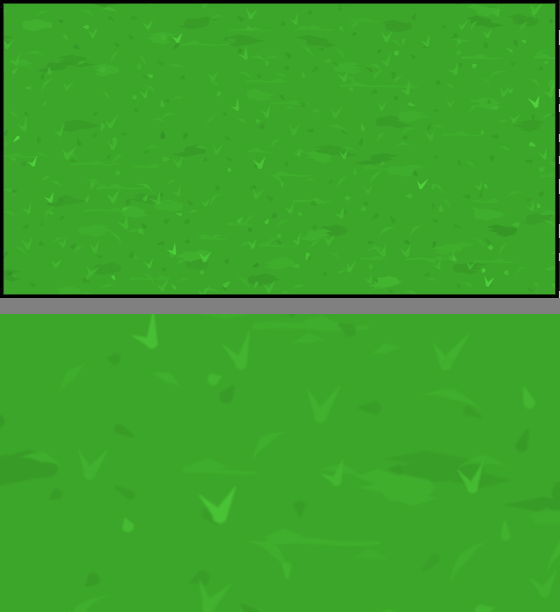
Top: the whole. Bottom: its middle third, enlarged.
This texture is drawn by a Shadertoy shader. Its source:

```glsl
// A framed lawn: flat green scattered with low patches, thin streaks, V-shaped
// tufts, curved blades and small flecks. Each kind lives on its own jittered
// grid and is drawn from tapered segments. Lengths are in canvas heights.

const int PATCH = 0;
const int STREAK = 1;
const int TUFT = 2;
const int ARC = 3;
const int FLECK = 4;

const vec3 GRASS = vec3(0.232, 0.650, 0.160);
const vec3 SHADE = vec3(0.217, 0.606, 0.152);
const vec3 DEEP = vec3(0.200, 0.560, 0.145);
const vec3 PALE = vec3(0.250, 0.686, 0.178);
const vec3 FRESH = vec3(0.262, 0.712, 0.190);
const vec3 BRIGHT = vec3(0.340, 0.880, 0.265);
const vec3 RIM = vec3(0.150, 0.250, 0.130);
const vec3 RIM_DASH = vec3(0.800, 0.820, 0.800);
const float FRAME_WIDTH = 0.0119;
const float RIM_WIDTH = 0.0037;
const float SOFTNESS = 0.0023;

float hash(vec2 p) {
    return fract(sin(dot(p, vec2(127.1, 311.7))) * 43758.5453);
}

float rand(vec2 seed, float n) {
    return hash(seed + n * vec2(3.17, 7.73));
}

vec2 rotate(vec2 p, float angle) {
    float c = cos(angle), s = sin(angle);
    return vec2(c * p.x - s * p.y, s * p.x + c * p.y);
}

// Segment from a to b whose radius runs from ra to rb
float blade(vec2 p, vec2 a, vec2 b, float ra, float rb) {
    vec2 ab = b - a;
    float h = clamp(dot(p - a, ab) / dot(ab, ab), 0.0, 1.0);
    return length(p - a - ab * h) - mix(ra, rb, h);
}

// Horizontal sliver, thick in the middle and pointed at both ends
float sliver(vec2 p, float halfLength, float radius) {
    p = abs(p);
    return blade(p, vec2(0.0), vec2(halfLength, 0.0), radius, 0.0);
}

// Full body with a few shifted slivers that fray its ends
float patchShape(vec2 p, vec2 seed) {
    float bodyLength = mix(0.012, 0.040, rand(seed, 30.0));
    float d = blade(p, vec2(-bodyLength, 0.0), vec2(bodyLength, 0.0), 0.015, 0.010);
    for (int i = 0; i < 3; i++) {
        float k = float(i);
        vec2 shift = vec2((rand(seed, k + 10.0) - 0.5) * 0.08, (k - 1.0) * 0.012);
        float halfLength = mix(0.025, 0.050, rand(seed, k + 20.0));
        d = min(d, sliver(p - shift, halfLength, 0.009));
    }
    return d;
}

// Long thin line with a small lump on it
float streakShape(vec2 p, vec2 seed) {
    float halfLength = mix(0.035, 0.085, rand(seed, 10.0));
    float lumpX = (rand(seed, 11.0) - 0.5) * 1.5 * halfLength;
    p.y += 0.002 * sin(p.x * 45.0);
    float d = blade(p, vec2(-halfLength, 0.0), vec2(halfLength, 0.0), 0.0042, 0.0020);
    return min(d, sliver(p - vec2(lumpX, 0.005), 0.022, 0.0085));
}

// Two blades that spread from one foot
float tuftShape(vec2 p, vec2 seed) {
    p = rotate(p, (rand(seed, 10.0) - 0.5) * 0.8) / mix(0.85, 1.25, rand(seed, 11.0));
    vec2 foot = vec2(0.0, -0.014);
    vec2 leftTip = vec2(-0.017, mix(-0.004, 0.011, rand(seed, 12.0)));
    vec2 rightTip = vec2(0.014, mix(0.009, 0.022, rand(seed, 13.0)));
    return min(blade(p, foot, leftTip, 0.0055, 0.0005),
               blade(p, foot, rightTip, 0.0065, 0.0005));
}

// Single blade bent into a curve
float arcShape(vec2 p, vec2 seed) {
    p = rotate(p, (rand(seed, 10.0) - 0.5) * 2.0);
    p.y += mix(6.0, 16.0, rand(seed, 11.0)) * p.x * p.x;
    return sliver(p, mix(0.016, 0.034, rand(seed, 12.0)), 0.0058);
}

// Small drop at any angle
float fleckShape(vec2 p, vec2 seed) {
    p = rotate(p, rand(seed, 10.0) * 6.2832);
    float reach = mix(0.006, 0.018, rand(seed, 11.0));
    return blade(p, vec2(0.0), vec2(reach, 0.0), mix(0.005, 0.009, rand(seed, 12.0)), 0.002);
}

float shapeDistance(int kind, vec2 p, vec2 seed) {
    if (kind == PATCH) return patchShape(p, seed);
    if (kind == STREAK) return streakShape(p, seed);
    if (kind == TUFT) return tuftShape(p, seed);
    if (kind == ARC) return arcShape(p, seed);
    return fleckShape(p, seed);
}

// Paints one kind of mark; a few marks lean from tint towards accent
vec3 scatter(vec3 color, vec2 p, int kind, float cellSize, float density,
             float layer, vec3 tint, vec3 accent, float soft) {
    vec2 home = floor(p / cellSize);
    for (int i = 0; i < 9; i++) {
        vec2 cell = home + vec2(i % 3 - 1, i / 3 - 1);
        vec2 seed = cell + layer * vec2(17.3, 41.9);
        if (rand(seed, 0.0) > density) continue;
        vec2 center = cell + 0.5 + 0.9 * (vec2(rand(seed, 1.0), rand(seed, 2.0)) - 0.5);
        float d = shapeDistance(kind, p - center * cellSize, seed);
        float cover = 1.0 - smoothstep(-soft, soft, d);
        vec3 ink = mix(tint, accent, pow(rand(seed, 3.0), 8.0));
        color = mix(color, ink, cover * mix(0.6, 1.0, rand(seed, 4.0)));
    }
    return color;
}

void mainImage(out vec4 fragColor, in vec2 fragCoord) {
    float pixel = 1.0 / iResolution.y;
    vec2 p = fragCoord * pixel;
    vec2 size = vec2(iResolution.x * pixel, 1.0);
    float soft = max(SOFTNESS, 0.6 * pixel);

    // Lawn, from broad marks to small ones
    vec3 color = GRASS;
    color = scatter(color, p, PATCH, 0.24, 0.60, 1.0, SHADE, DEEP, soft);
    color = scatter(color, p, PATCH, 0.25, 0.45, 2.0, PALE, FRESH, soft);
    color = scatter(color, p, STREAK, 0.19, 0.70, 3.0, PALE, FRESH, soft);
    color = scatter(color, p, ARC, 0.11, 0.75, 4.0, PALE, FRESH, soft);
    color = scatter(color, p, FLECK, 0.10, 0.75, 5.0, SHADE, DEEP, soft);
    color = scatter(color, p, TUFT, 0.135, 0.75, 6.0, FRESH, BRIGHT, soft);
    color = scatter(color, p, FLECK, 0.12, 0.60, 7.0, FRESH, BRIGHT, soft);

    // Black frame with a thin dashed rim on the right
    float rimEdge = size.x - RIM_WIDTH;
    float inset = min(min(p.x, rimEdge - p.x), min(p.y, size.y - p.y));
    color *= clamp((inset - FRAME_WIDTH) / pixel + 0.5, 0.0, 1.0);
    float dash = step(0.75, hash(vec2(floor(p.y * 40.0), 5.0)));
    color = mix(color, mix(RIM, RIM_DASH, dash), clamp((p.x - rimEdge) / pixel + 0.5, 0.0, 1.0));

    fragColor = vec4(color, 1.0);
}
```
